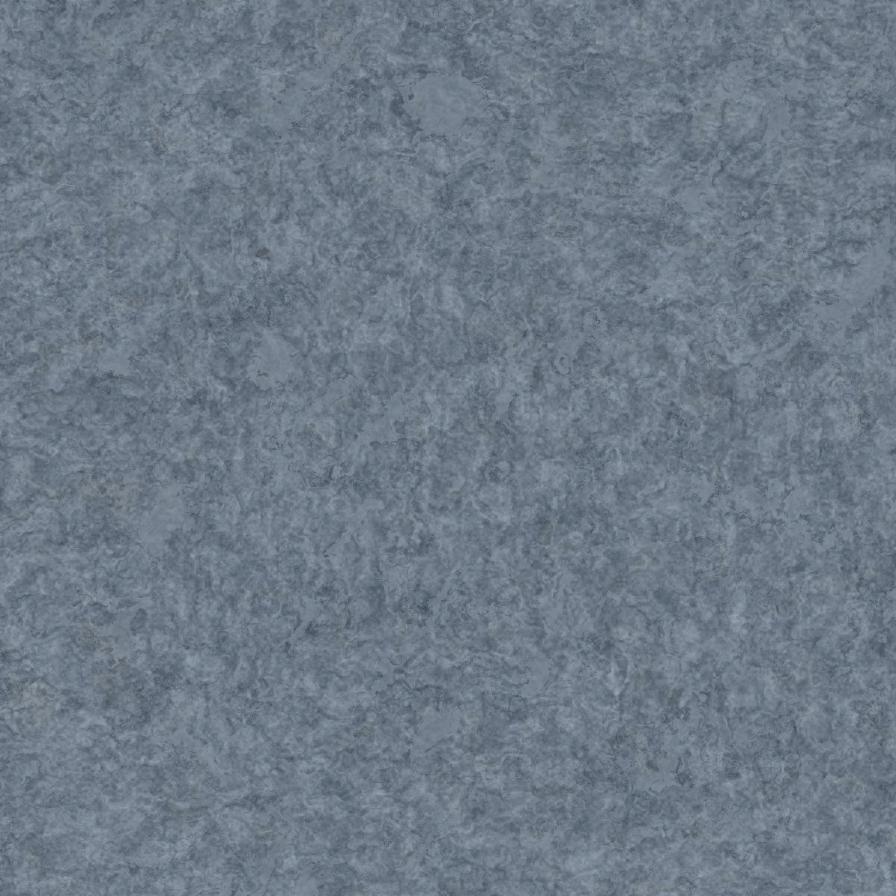
Reproduce this texture procedurally as a Shadertoy shader.

```glsl
#define BASE_COLOR vec3(0.433, 0.481, 0.532)
#define WARM_TINT vec3(0.012, 0.004, -0.008)
#define STREAK_CONTRAST 0.20
#define CURL_CONTRAST 0.22
#define GRAIN_CONTRAST 0.075
#define CLOUD_CONTRAST 0.035
#define FLECK_DEPTH 0.055
#define VEIN_LIGHT 0.030
#define VEIN_LEVEL 0.75
#define SWIRL 6.0

float hash(vec2 p) {
    return fract(sin(dot(p, vec2(127.1, 311.7))) * 43758.5453);
}

float noise(vec2 p) {
    vec2 i = floor(p);
    vec2 f = fract(p);
    f = f * f * (3.0 - 2.0 * f);
    float low = mix(hash(i), hash(i + vec2(1, 0)), f.x);
    float high = mix(hash(i + vec2(0, 1)), hash(i + vec2(1, 1)), f.x);
    return mix(low, high, f.y);
}

// Layered noise centred on zero
float fbm(vec2 p) {
    float sum = 0.0;
    float amplitude = 0.5;
    for (int i = 0; i < 4; i++) {
        sum += amplitude * (noise(p) - 0.5);
        p = p * 2.03 + vec2(17.3, 9.1);
        amplitude *= 0.5;
    }
    return sum;
}

vec2 fbm2(vec2 p) {
    return vec2(fbm(p), fbm(p + vec2(41.7, 83.2)));
}

// Long smears lying along a unit direction
float smear(vec2 p, vec2 along, vec2 scale) {
    vec2 across = vec2(-along.y, along.x);
    return noise(vec2(dot(p, along), dot(p, across)) * scale + 31.0);
}

void mainImage(out vec4 fragColor, in vec2 fragCoord) {
    vec2 uv = fragCoord / iResolution.y;
    vec2 warped = uv + 0.055 * fbm2(uv * 32.0);

    // Patches of level and upright streaks
    float levelStreak = fbm(warped * vec2(62.0, 150.0));
    float uprightStreak = fbm(warped * vec2(150.0, 62.0) + 57.0);
    float upright = smoothstep(0.45, 0.62, noise(uv * 6.0 + 3.7) + 0.4 * fbm(uv * 25.0));
    float streak = mix(levelStreak, uprightStreak, upright);

    // Curled marbling, fine grain and broad clouds
    float curl = fbm(uv * 82.0 + SWIRL * fbm2(uv * 75.0 + 11.0));
    float grain = noise(uv * 300.0) - 0.5;
    float cloud = fbm(uv * 7.0 + 71.0);
    float tone = STREAK_CONTRAST * streak + CURL_CONTRAST * curl
               + GRAIN_CONTRAST * grain + CLOUD_CONTRAST * cloud;

    // Thin dark curved flecks
    float contour = abs(fbm(warped * 55.0 + 3.0 * fbm2(uv * 80.0) + 23.0));
    float fleckPatch = smoothstep(0.56, 0.76, noise(warped * 40.0 + 91.0));
    tone -= FLECK_DEPTH * fleckPatch * (1.0 - smoothstep(0.01, 0.06, contour));

    // Pale smooth diagonal veins with dark rims
    float rising = smear(warped, vec2(0.6, 0.8), vec2(9.0, 46.0));
    float falling = smear(warped + 5.3, vec2(0.88, -0.47), vec2(10.0, 46.0));
    float region = noise(uv * 5.5 + 13.0);
    float ridge = max(rising - 0.20 * (1.0 - region), falling - 0.08 - 0.20 * region);
    ridge += 0.30 * curl;
    float vein = smoothstep(VEIN_LEVEL - 0.03, VEIN_LEVEL + 0.03, ridge);
    float rim = smoothstep(VEIN_LEVEL - 0.12, VEIN_LEVEL - 0.02, ridge) * (1.0 - vein);
    tone -= 0.024 * rim;
    tone = mix(tone, VEIN_LIGHT + 0.35 * tone, 0.8 * vein);

    // Faint warm stains
    float warm = smoothstep(0.70, 0.95, noise(warped * 45.0 + 137.0));
    vec3 color = BASE_COLOR + tone + WARM_TINT * warm;
    fragColor = vec4(color, 1.0);
}
```
